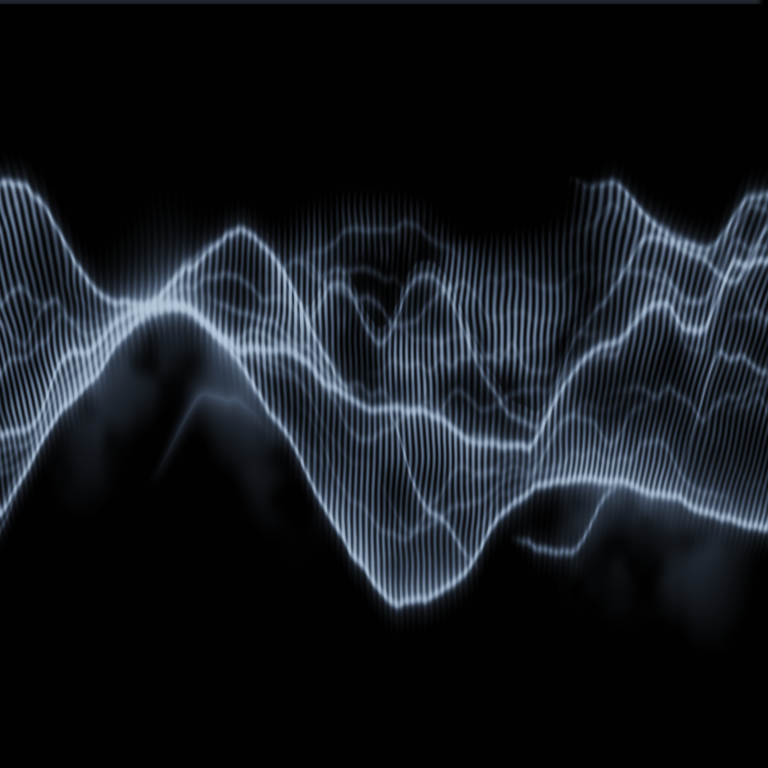
Reproduce this background procedurally as a three.js fragment shader.

```glsl
#define STRIPES 128.0
#define STRANDS 6
#define LINE_WIDTH 0.0055
#define GLOW_WIDTH 0.014
#define ROUGHNESS 0.03
#define EXPOSURE 2.0
#define TINT_DIM vec3(0.64, 0.79, 1.00)
#define TINT_BRIGHT vec3(0.82, 0.91, 1.00)

varying vec2 vUv;

float hash(vec2 p) { return fract(sin(dot(p, vec2(127.1, 311.7))) * 43758.5); }

float noise(vec2 p) {
  vec2 i = floor(p), f = fract(p);
  f = f * f * (3.0 - 2.0 * f);
  return mix(mix(hash(i), hash(i + vec2(1.0, 0.0)), f.x),
             mix(hash(i + vec2(0.0, 1.0)), hash(i + 1.0), f.x), f.y);
}
float fbm(vec2 p) {
  return 0.55 * noise(p) + 0.3 * noise(p * 2.1 + 7.0) + 0.15 * noise(p * 4.3 + 3.0);
}
float S(float a, float b, float x) { return smoothstep(a, b, x); }

// Soft window from a to b
float span(float x, float a, float b, float soft) {
  return S(a - soft, a + soft, x) * (1.0 - S(b - soft, b + soft, x));
}
float rough(float x, float seed) { return ROUGHNESS * (fbm(vec2(x * 26.0, seed)) - 0.5); }

// Curve heights, each a sum of smooth climbs and falls
float lowerEdge(float x) {
  return 0.296 + 0.302 * S(-0.06, 0.2, x) - 0.025 * span(x, 0.1, 0.18, 0.04) - 0.387 * S(0.23, 0.54, x)
       + 0.158 * S(0.54, 0.715, x) - 0.055 * S(0.8, 1.02, x) + rough(x, 1.0);
}
float middleFold(float x) {
  return 0.44 + 0.1 * S(0.03, 0.1, x) + 0.057 * S(0.1, 0.2, x) - 0.05 * S(0.24, 0.32, x)
       - 0.09 * S(0.36, 0.49, x) + 0.012 * S(0.49, 0.52, x) - 0.053 * S(0.53, 0.63, x) + 0.14 * S(0.67, 0.79, x)
       + 0.05 * S(0.79, 0.87, x) - 0.035 * S(0.87, 0.895, x) + 0.08 * S(0.91, 0.96, x) + rough(x, 2.0);
}
float leftCrest(float x) {
  return 0.772 - 0.17 * S(0.0, 0.165, x) + 0.095 * S(0.17, 0.32, x)
       - 0.2 * S(0.325, 0.46, x) - 0.08 * S(0.47, 0.63, x) + rough(x, 3.0);
}
float backRidge(float x) {
  return 0.68 - 0.09 * S(0.34, 0.4, x) + 0.045 * S(0.4, 0.437, x) - 0.08 * S(0.44, 0.495, x)
       + 0.09 * S(0.495, 0.545, x) - 0.2 * S(0.55, 0.68, x) + 0.13 * S(0.7, 0.76, x) + rough(x, 4.0);
}
float rightCrest(float x) {
  return 0.765 - 0.085 * S(0.77, 0.91, x) + 0.075 * S(0.92, 1.0, x) + rough(x, 5.0);
}
float rightFold(float x) {
  return 0.56 + 0.125 * S(0.74, 0.85, x) - 0.045 * S(0.87, 0.95, x) + 0.06 * S(0.95, 1.01, x) + rough(x, 6.0);
}

// Bright thread with a soft halo
float thread(float d) {
  return 0.55 * exp(-d * d / (LINE_WIDTH * LINE_WIDTH)) + 0.25 * exp(-abs(d) / GLOW_WIDTH);
}
// Veil between two curves, denser toward its borders
float veil(float y, float a, float b) {
  float lo = min(a, b), hi = max(a, b), t = (y - lo) / max(hi - lo, 0.01);
  float inside = S(lo - 0.004, lo + 0.004, y) * (1.0 - S(hi - 0.004, hi + 0.004, y));
  return inside * (0.55 + 0.45 * pow(abs(2.0 * t - 1.0), 2.0));
}
// Faint wandering threads inside a veil
float strands(vec2 p, float a, float b, float seed) {
  float sum = 0.0;
  for (int i = 0; i < STRANDS; i++) {
    float k = (float(i) + 0.5) / float(STRANDS);
    float sway = fbm(vec2(p.x * 15.0, seed + float(i) * 5.3)) - 0.5;
    float d = p.y - mix(a, b, k) - sway * (0.03 + 0.5 * abs(b - a));
    sum += thread(d) * S(0.25, 0.75, noise(vec2(p.x * 9.0, seed + k * 40.0)));
  }
  return sum;
}

void main() {
  float x = vUv.x, y = vUv.y;
  float low = lowerEdge(x), mid = middleFold(x), crest = leftCrest(x);
  float back = backRidge(x), top = rightCrest(x), fold = rightFold(x);
  float left = 1.0 - S(0.42, 0.47, x), right = S(0.73, 0.84, x), centre = span(x, 0.38, 0.74, 0.07);
  float haze = fbm(vUv * vec2(13.0, 8.0)), patches = S(0.25, 0.75, haze);

  // Fine hatching, leaning over at both sides
  float lean = 42.0 * S(0.55, 1.15, x) - 35.0 * (1.0 - S(-0.2, 0.35, x));
  float phase = x * STRIPES - lean * (y - 0.45) + 2.0 * fbm(vUv * 7.0);
  float hatch = pow(0.5 + 0.5 * sin(6.2832 * phase), 1.3);

  // Veils
  float mesh = 0.42 * veil(y, low, mid) * mix(1.0, 0.7, right) + 0.45 * veil(y, mid, crest) * left;
  mesh += 0.36 * veil(y, mid, top) * right + 0.22 * veil(y, mid, back + 0.02) * centre;
  float ceiling = 0.74 - 0.05 * S(0.55, 0.65, x) + 0.05 * S(0.68, 0.78, x);
  mesh += 0.36 * patches * S(mid, mid + 0.03, y) * (1.0 - S(ceiling - 0.14, ceiling + 0.03, y)) * centre;
  float light = mesh * mix(0.1, 1.25, hatch) * (0.45 + 0.9 * patches);

  // Dense folds where the sheet turns
  float rise = max(y - low, 0.0);
  float turn = 0.45 * span(x, 0.07, 0.27, 0.05) + 0.3 * span(x, 0.42, 0.6, 0.06) + 0.25 * S(0.66, 0.74, x);
  float folds = turn * S(-0.008, 0.008, y - low) * exp(-rise * 24.0);

  // Main threads
  float lines = thread(y - low) + 0.85 * thread(y - mid) + 0.85 * thread(y - crest) * left;
  lines += 0.4 * thread(y - back) * centre + 0.55 * thread(y - top) * right + 0.6 * thread(y - fold) * right;
  float descent = 0.465 - 0.13 * S(0.5, 0.56, x) - 0.08 * S(0.56, 0.63, x) + rough(x, 8.0);
  lines += 0.6 * thread(y - descent) * span(x, 0.51, 0.61, 0.02);
  float rightHook = 0.37 + 0.17 * S(0.87, 0.94, x) - 0.015 * S(0.96, 1.0, x) + rough(x, 9.0);
  lines += 0.45 * thread(y - rightHook) * S(0.87, 0.94, x);
  float underLoop = 0.3 - 0.025 * S(0.67, 0.73, x) + 0.085 * S(0.74, 0.8, x) + rough(x, 10.0);
  lines += 0.55 * thread(y - underLoop) * span(x, 0.68, 0.8, 0.02);
  lines += 0.3 * strands(vUv, mid, crest, 11.0) * left + 0.24 * strands(vUv, mid, top, 23.0) * right;
  lines += 0.2 * strands(vUv, low, mid, 37.0) + 0.2 * strands(vUv, mid, 0.7, 51.0) * centre;
  light += (lines + folds) * mix(0.65, 1.1, hatch);

  // Smoke drifting under the lower edge
  float drop = max(low - y, 0.0);
  float smoke = S(-0.01, 0.01, low - y) * exp(-drop * 9.0) * (1.0 - S(0.1, 0.24, drop));
  light += 0.24 * smoke * patches * (span(x, 0.1, 0.38, 0.06) + span(x, 0.73, 0.95, 0.05));
  float wisp = 0.38 + 0.1 * S(0.19, 0.27, x) - 0.06 * S(0.3, 0.38, x) + rough(x, 12.0);
  light += 0.2 * exp(-abs(y - wisp) / 0.014) * span(x, 0.22, 0.33, 0.04);

  // Tone and the pale strip along the top
  light = 0.86 * (1.0 - exp(-EXPOSURE * max(light - 0.012, 0.0)));
  vec3 colour = vec3(0.005) + light * mix(TINT_DIM, TINT_BRIGHT, S(0.3, 0.85, light));
  colour += vec3(0.13, 0.14, 0.17) * S(0.993, 0.997, y) * (1.0 - S(0.985, 0.995, x));
  gl_FragColor = vec4(colour, 1.0);
}
```
